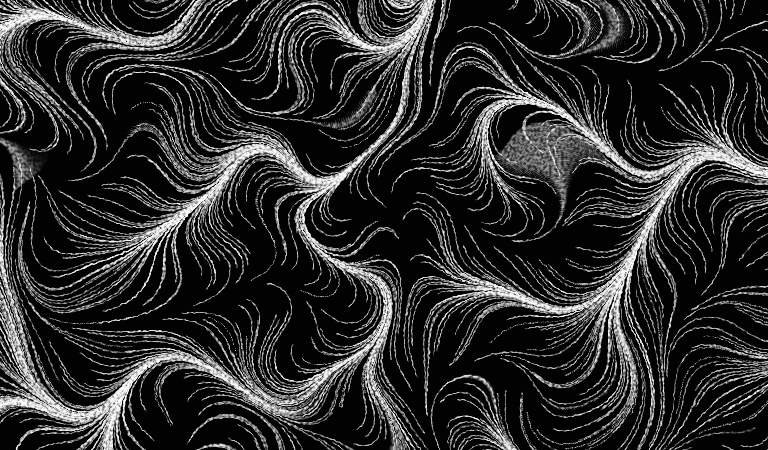
Reproduce this pattern procedurally as a WebGL 2 fragment shader.

```glsl
#version 300 es
precision highp float;
// White strands drift along a noise-driven flow and pile up into bright veins.
// Each pixel walks upstream, tracks how much the flow has squeezed its width,
// and counts the scattered seeds whose strands pass through it.

#define FLOW_SCALE 3.6      // swirls per canvas height
#define TURN 6.6            // radians of turning per unit of noise
#define STEPS 72            // upstream steps
#define STEP_LENGTH 0.005   // canvas heights per step
#define SEED_CELL 0.042     // one strand seed per cell of this size
#define STRAND_RADIUS 0.0021
#define MAX_SQUEEZE 16.0    // limit of strand crowding
#define FRAY 0.0035         // sideways raggedness of strands
#define GRAIN_SCALE 150.0   // speckles per canvas height
#define GAIN 1.25           // exposure

uniform vec2 u_resolution;
out vec4 fragColor;

const vec3 INK = vec3(0.008);
const vec3 STRAND = vec3(1.0);

// Integer hash: two values in 0..1 per lattice cell.
vec2 hash2(vec2 cell) {
    uvec2 v = uvec2(ivec2(cell) + 4096) * 1664525u + 1013904223u;
    v.x += v.y * 1664525u;
    v.y += v.x * 1664525u;
    v ^= v >> 16u;
    v.x += v.y * 1664525u;
    v.y += v.x * 1664525u;
    v ^= v >> 16u;
    return vec2(v & 65535u) / 65535.0;
}

vec2 latticeGradient(vec2 cell) {
    return hash2(cell) * 2.0 - 1.0;
}

// Gradient noise: value in x, its derivatives in yz.
vec3 gradientNoise(vec2 p) {
    vec2 cell = floor(p);
    vec2 f = p - cell;
    vec2 u = f * f * f * (f * (f * 6.0 - 15.0) + 10.0);
    vec2 du = 30.0 * f * f * (f * (f - 2.0) + 1.0);
    vec2 ga = latticeGradient(cell);
    vec2 gb = latticeGradient(cell + vec2(1.0, 0.0));
    vec2 gc = latticeGradient(cell + vec2(0.0, 1.0));
    vec2 gd = latticeGradient(cell + 1.0);
    float a = dot(ga, f);
    float b = dot(gb, f - vec2(1.0, 0.0));
    float c = dot(gc, f - vec2(0.0, 1.0));
    float d = dot(gd, f - 1.0);
    float twist = a - b - c + d;
    float value = a + u.x * (b - a) + u.y * (c - a) + u.x * u.y * twist;
    vec2 slope = ga + u.x * (gb - ga) + u.y * (gc - ga)
               + u.x * u.y * (ga - gb - gc + gd)
               + du * (u.yx * twist + vec2(b, c) - a);
    return vec3(value, slope);
}

// Share of the strand started by the nearest seed that covers this point.
float seedHit(vec2 p, vec2 along, vec2 across, float radius) {
    vec2 cell = floor(p / SEED_CELL);
    vec2 offset = p - (cell + hash2(cell)) * SEED_CELL;
    float lengthwise = max(0.0, 1.0 - abs(dot(offset, along)) / STEP_LENGTH);
    float sideways = 1.0 - smoothstep(0.2, 1.0, abs(dot(offset, across)) / radius);
    return lengthwise * sideways;
}

// Number of strands through p, gathered by walking upstream.
float strandCount(vec2 p) {
    float count = 0.0;
    float squeeze = 1.0;
    for (int i = 0; i < STEPS; i++) {
        vec3 flow = gradientNoise(p * FLOW_SCALE + vec2(17.3, 5.8));
        float angle = TURN * flow.x + 0.4;
        vec2 along = vec2(cos(angle), sin(angle));
        vec2 across = vec2(-along.y, along.x);
        float fade = 1.0 - 0.5 * float(i) / float(STEPS);
        count += fade * seedHit(p, along, across, STRAND_RADIUS * squeeze);

        // Unit-speed flow spreads only sideways, at this rate.
        float spread = TURN * FLOW_SCALE * dot(across, flow.yz);
        squeeze = clamp(squeeze * exp(-spread * STEP_LENGTH), 0.05, MAX_SQUEEZE);
        p -= along * STEP_LENGTH;
    }
    return count;
}

void main() {
    vec2 p = gl_FragCoord.xy / u_resolution.y;

    // Fray the strands and break them into speckles.
    vec2 grainPos = p * GRAIN_SCALE;
    float frayX = gradientNoise(grainPos * 0.7 + 31.7).x;
    float frayY = gradientNoise(grainPos * 0.7 + 83.1).x;
    float grain = gradientNoise(grainPos).x;
    float speckle = mix(0.3, 1.3, smoothstep(-0.35, 0.35, grain));

    // Overlapping strands saturate softly to white.
    float strands = strandCount(p + FRAY * vec2(frayX, frayY));
    float light = 1.0 - exp(-GAIN * strands * speckle);
    fragColor = vec4(mix(INK, STRAND, light), 1.0);
}
```
